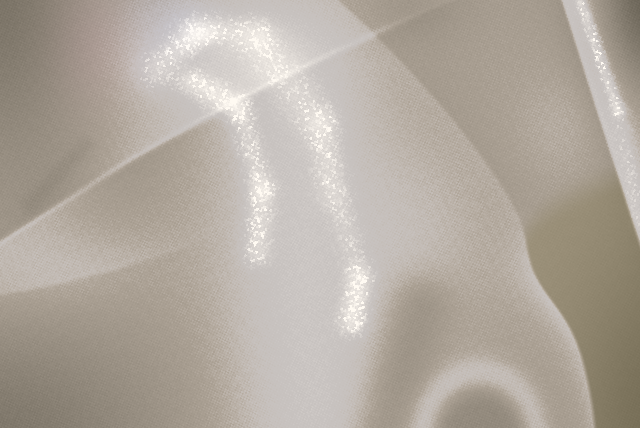
A Shadertoy shader for this texture:

```glsl
// Draws sheer satin cloth with soft folds, a fine weave and sparkling highlights.

const float BASE_TONE = 0.665;
const float WEAVE_PITCH = 0.0085;    // thread spacing, in canvas heights
const float WEAVE_ANGLE = 0.35;
const float WEAVE_DEPTH = 0.016;
const float GRAIN_DEPTH = 0.022;
const float SHEEN = 0.13;
const float SPARKLE = 0.30;
const vec3 SHADOW = vec3(0.50, 0.47, 0.42);
const vec3 MIDTONE = vec3(0.67, 0.63, 0.58);
const vec3 LIGHT = vec3(0.78, 0.76, 0.75);
const vec3 SHINE = vec3(1.00, 0.98, 0.95);

float hash(vec2 p) {
    return fract(sin(dot(p, vec2(127.1, 311.7))) * 43758.5453);
}

mat2 rotation(float angle) {
    float c = cos(angle), s = sin(angle);
    return mat2(c, -s, s, c);
}

// Soft ellipse
float blob(vec2 p, vec2 centre, vec2 radii) {
    vec2 q = (p - centre) / radii;
    return exp(-dot(q, q));
}

// Soft stroke from a to b
float stroke(vec2 p, vec2 a, vec2 b, float width) {
    vec2 ab = b - a;
    float t = clamp(dot(p - a, ab) / dot(ab, ab), 0.0, 1.0);
    float d = length(p - a - ab * t) / width;
    return exp(-d * d);
}

// Shade that starts at a soft edge and fades on its positive side
float falloff(float d, float edge, float reach) {
    return smoothstep(-edge, edge, d) * exp(-max(d, 0.0) / reach);
}

// Broad light and dark areas
float broadTone(vec2 p) {
    float t = BASE_TONE;
    t += 0.13 * stroke(p, vec2(0.68, 0.82), vec2(0.73, 0.05), 0.20);
    t += 0.08 * blob(p, vec2(0.45, 0.88), vec2(0.24, 0.16));
    t += 0.05 * blob(p, vec2(0.12, 0.38), vec2(0.22, 0.10));
    t += 0.05 * blob(p, vec2(0.98, 0.46), vec2(0.16, 0.22));
    t += 0.04 * blob(p, vec2(1.32, 0.70), vec2(0.12, 0.15));
    t -= 0.09 * stroke(p, vec2(0.98, 0.28), vec2(0.89, 0.00), 0.075);
    t -= 0.05 * blob(p, vec2(0.95, 0.98), vec2(0.12, 0.08));
    t -= 0.18 * blob(p, vec2(0.00, 1.02), vec2(0.20, 0.38));
    t -= 0.17 * blob(p, vec2(-0.03, -0.03), vec2(0.40, 0.27));
    t -= 0.27 * blob(p, vec2(1.52, 1.02), vec2(0.12, 0.24));
    t -= 0.14 * blob(p, vec2(1.53, 0.00), vec2(0.20, 0.40));
    return t;
}

// Creases and overlaps; pocket returns the warm recess on the right
float foldTone(vec2 p, out float pocket) {
    float t = 0.0;
    // Long diagonal crease
    float diagonal = (p.y - (0.434 + 0.66 * p.x - 0.12 * p.x * p.x)) * 0.86;
    float side = mix(-0.05, 0.045, smoothstep(0.08, 0.35, p.x));
    float fade = 1.0 - 0.6 * smoothstep(0.55, 0.80, p.x);
    t += fade * side * (falloff(diagonal, 0.006, 0.10) - falloff(-diagonal, 0.006, 0.10));
    t += 0.05 * exp(-pow(diagonal / 0.008, 2.0)) * (1.0 - smoothstep(0.85, 1.05, p.x));
    // Faint lower overlap and its branch
    float lower = p.y - (0.31 + 0.17 * p.x + 0.2 * p.x * p.x);
    t += 0.04 * falloff(lower, 0.008, 0.07) * (1.0 - smoothstep(0.25, 0.55, p.x));
    t -= 0.03 * stroke(p, vec2(0.07, 0.52), vec2(0.20, 0.66), 0.02);
    // Curved edge running down the right
    float bulge = exp(-pow((p.y - 0.36) / 0.10, 2.0));
    float curve = p.x - (1.39 - 0.1 * p.y - 0.5 * p.y * p.y - 0.04 * bulge);
    float low = 1.0 - smoothstep(0.25, 0.55, p.y);
    t += (0.02 + 0.11 * low) * falloff(-curve, 0.006, 0.05);
    t -= 0.035 * falloff(curve, 0.012, 0.10) * smoothstep(0.40, 0.60, p.y);
    // Strip crossing the upper right
    float strip = p.x - (1.3125 + 0.32 * (1.0 - p.y));
    t += 0.15 * falloff(strip, 0.006, 0.10) - 0.03 * falloff(-strip, 0.01, 0.05);
    // Recess between the curve and the strip
    float brim = 0.42 + 0.36 * sqrt(max(p.x - 1.22, 0.0));
    pocket = smoothstep(-0.006, 0.008, curve) * smoothstep(-0.05, 0.05, brim - p.y);
    pocket *= 1.0 - smoothstep(-0.006, 0.006, strip);
    t -= 0.055 * pocket;
    // Rounded arch at the bottom
    float arch = length((p - vec2(1.12, -0.03)) * vec2(1.0, 0.85)) - 0.13;
    t += 0.09 * exp(-pow(arch / 0.035, 2.0));
    t -= 0.09 * smoothstep(0.03, -0.06, arch);
    return t;
}

// Bright satin reflections
float sheenMask(vec2 p) {
    float s = 0.75 * stroke(p, vec2(0.37, 0.84), vec2(0.46, 0.92), 0.045);
    s += 0.75 * stroke(p, vec2(0.46, 0.92), vec2(0.60, 0.92), 0.035);
    s += 0.90 * stroke(p, vec2(0.45, 0.81), vec2(0.55, 0.75), 0.030);
    s += 0.65 * stroke(p, vec2(0.56, 0.74), vec2(0.61, 0.56), 0.028);
    s += 0.75 * stroke(p, vec2(0.61, 0.55), vec2(0.60, 0.41), 0.030);
    s += 0.45 * stroke(p, vec2(0.62, 0.88), vec2(0.74, 0.72), 0.045);
    s += 0.60 * stroke(p, vec2(0.75, 0.71), vec2(0.78, 0.55), 0.035);
    s += 0.35 * stroke(p, vec2(0.80, 0.50), vec2(0.83, 0.39), 0.030);
    s += 1.10 * stroke(p, vec2(0.84, 0.35), vec2(0.825, 0.25), 0.030);
    s += 0.95 * stroke(p, vec2(1.355, 1.00), vec2(1.445, 0.74), 0.014);
    s += 0.35 * stroke(p, vec2(1.445, 0.74), vec2(1.50, 0.48), 0.020);
    vec2 hollow = rotation(0.5) * (p - vec2(0.475, 0.868));
    return s * (1.0 - 0.8 * blob(hollow, vec2(0.0), vec2(0.075, 0.025)));
}

vec3 clothColour(float tone) {
    vec3 c = mix(SHADOW, MIDTONE, (tone - 0.50) / 0.17);
    c = mix(c, LIGHT, smoothstep(0.66, 0.78, tone));
    return mix(c, SHINE, clamp((tone - 0.78) / 0.22, 0.0, 1.0));
}

void mainImage(out vec4 fragColor, in vec2 fragCoord) {
    vec2 p = fragCoord / iResolution.y;
    float pocket;
    float tone = broadTone(p) + foldTone(p, pocket);

    // Woven threads, bent gently by the cloth
    vec2 bent = p + 0.012 * sin(p.yx * 7.0 + vec2(0.0, 1.5));
    vec2 thread = rotation(WEAVE_ANGLE) * bent / WEAVE_PITCH;
    float weave = sin(6.2832 * thread.x) * sin(6.2832 * thread.y);
    float grain = hash(floor(thread * 2.0)) - 0.5;
    tone += (WEAVE_DEPTH * weave + GRAIN_DEPTH * grain) * (1.0 - 0.5 * pocket);

    // Sheen broken into glinting threads
    float sheen = sheenMask(p);
    float glint = pow(hash(floor(thread * 1.5) + 17.0), 5.0);
    tone += sheen * (SHEEN + SPARKLE * glint);

    vec3 colour = clothColour(tone);
    colour -= vec3(0.0, 0.005, 0.045) * pocket;
    colour += vec3(0.015, -0.008, 0.012) * blob(p, vec2(0.22, 0.90), vec2(0.10, 0.15));
    colour += vec3(-0.01, 0.0, 0.03) * blob(p, vec2(0.38, 0.98), vec2(0.10, 0.10));
    fragColor = vec4(clamp(colour, 0.0, 1.0), 1.0);
}
```
